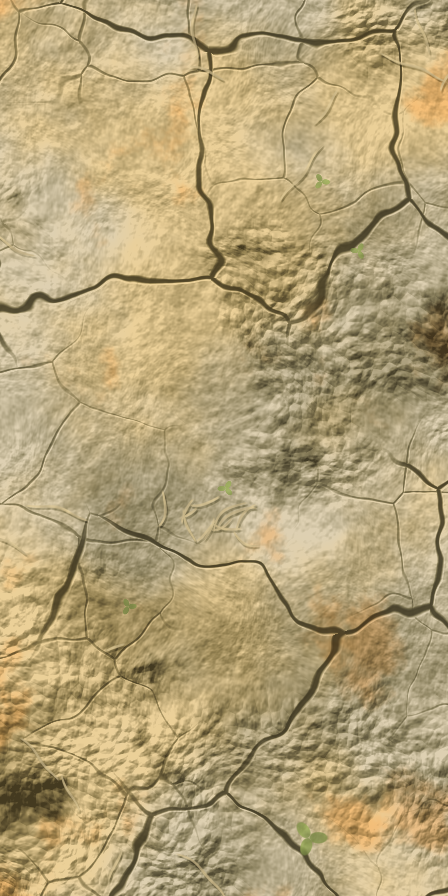
Give the GLSL for this texture, as a WebGL 1 fragment shader.

```glsl
precision highp float;
// Dry, cracked clay soil with crumbs, straw fibres and a few seedlings.
uniform vec2 u_resolution;

#define CRACK_SCALE 1.9
#define CRACK_WIDTH 0.007
#define RELIEF 0.06
#define CRUMB_HEIGHT 0.011
#define LIGHT_GAIN 0.55
#define BASE_TONE 0.83
#define GRAIN 0.2
#define STRAWS 15.0
#define TANGLED 13.0
#define TANGLE_CENTRE vec2(0.47, 0.83)
#define SEEDLINGS 5.0

const vec3 SHADOW = vec3(0.26, 0.23, 0.14);
const vec3 EARTH = vec3(0.56, 0.51, 0.35);
const vec3 PALE = vec3(0.86, 0.79, 0.63);
const vec3 STRAW = vec3(0.84, 0.76, 0.57);
const vec3 LEAF = vec3(0.53, 0.60, 0.30);

float hash(vec2 p) {
  vec3 q = fract(p.xyx * 0.1031);
  q += dot(q, q.yzx + 33.33);
  return fract((q.x + q.y) * q.z);
}

vec2 hash2(vec2 p) { return vec2(hash(p), hash(p + 37.7)); }

mat2 rotation(float a) { return mat2(cos(a), -sin(a), sin(a), cos(a)); }

float noise(vec2 p) {
  vec2 c = floor(p), f = fract(p);
  f = f * f * (3.0 - 2.0 * f);
  return mix(mix(hash(c), hash(c + vec2(1, 0)), f.x),
             mix(hash(c + vec2(0, 1)), hash(c + vec2(1, 1)), f.x), f.y);
}

float fbm(vec2 p) {
  float sum = 0.0, amp = 0.5;
  for (int i = 0; i < 6; i++) {
    sum += amp * noise(p);
    p = mat2(0.8, 0.6, -0.6, 0.8) * p * 2.03 + 5.3;
    amp *= 0.52;
  }
  return sum;
}

// x: distance to the nearest point, y: distance to the cell border
vec2 voronoi(vec2 p) {
  vec2 near = vec2(8.0), second = vec2(9.0);
  for (int j = -1; j <= 1; j++)
    for (int i = -1; i <= 1; i++) {
      vec2 cell = floor(p) + vec2(i, j);
      vec2 r = cell + 0.1 + 0.8 * hash2(cell) - p;
      if (dot(r, r) < dot(near, near)) { second = near; near = r; }
      else if (dot(r, r) < dot(second, second)) second = r;
    }
  return vec2(length(near), dot(0.5 * (near + second), normalize(second - near)));
}

// Broken, wandering cracks along warped cell borders
float cracks(vec2 p, float scale, float width) {
  vec2 q = p + 0.09 * vec2(noise(p * 7.0), noise(p * 7.0 + 19.0))
             + 0.025 * vec2(noise(p * 24.0), noise(p * 24.0 + 31.0));
  float open = smoothstep(0.36, 0.68, noise(p * 3.0 + scale));
  float w = width * open * (0.3 + noise(p * 15.0));
  return open * (1.0 - smoothstep(w * 0.4, w + 0.003, voronoi(q * scale).y / scale));
}

float allCracks(vec2 p) {
  return max(cracks(p, CRACK_SCALE, CRACK_WIDTH), 0.5 * cracks(p, 4.3, 0.002));
}

// Crumbled zones: patches, plus the upper and lower margins
float roughness(vec2 p) {
  float top = u_resolution.y / u_resolution.x;
  float margin = 1.0 - smoothstep(0.0, 0.28, min(p.y, top - p.y));
  return smoothstep(0.5, 0.68, fbm(p * 3.0 + 11.0) + 0.17 * margin);
}

float height(vec2 p, float rough) {
  vec2 q = p + 0.05 * vec2(noise(p * 8.0), noise(p * 8.0 + 9.0));
  float big = max(0.0, 1.0 - 1.6 * voronoi(q * 15.0).x);
  float small = max(0.0, 1.0 - 1.5 * voronoi(q * 36.0).x);
  return RELIEF * mix(0.75, 1.3, rough) * fbm(q * 6.0)
       + CRUMB_HEIGHT * (rough * big + (0.1 + 0.6 * rough) * small)
       - 0.004 * allCracks(p);
}

// One bent fibre; the later ones gather in a tangle
float straw(vec2 p, float i) {
  vec2 seed = vec2(i + 1.0, i * 1.7 + 3.0);
  float knot = step(STRAWS, i);
  vec2 spread = hash2(seed);
  vec2 centre = mix(spread * vec2(1.0, u_resolution.y / u_resolution.x),
                    TANGLE_CENTRE + (spread - 0.5) * vec2(0.22, 0.09), knot);
  vec2 q = rotation(6.28 * hash(seed + 5.0)) * (p - centre);
  float reach = mix(0.025, mix(0.09, 0.06, knot), hash(seed + 8.0));
  float bend = (hash(seed + 13.0) - 0.5) * mix(5.0, 20.0, knot);
  float side = abs(q.y + bend * q.x * q.x + 0.003 * sin(q.x * 60.0 + i));
  side /= sqrt(1.0 + 4.0 * bend * bend * q.x * q.x);
  float w = 0.0032 * (1.0 - 0.6 * abs(q.x) / reach);
  return (1.0 - smoothstep(w * 0.4, w + 0.002, side)) * (1.0 - smoothstep(reach - 0.01, reach, abs(q.x)));
}

// Three oval leaves around a stem
float seedling(vec2 p, float i) {
  vec2 seed = vec2(i * 3.1 + 2.0, i + 41.0);
  vec2 centre = mix(hash2(seed) * vec2(1.0, u_resolution.y / u_resolution.x), vec2(0.69, 0.13), step(i, 0.5));
  float size = mix(0.012, 0.026, step(i, 0.5)), mask = 0.0;
  for (int k = 0; k < 3; k++) {
    vec2 q = rotation(float(k) * 2.2 + i) * (p - centre) / size - vec2(0.8, 0.0);
    mask = max(mask, 1.0 - smoothstep(0.8, 1.05, length(q * vec2(1.2, 1.9))));
  }
  return mask;
}

void main() {
  vec2 p = gl_FragCoord.xy / u_resolution.x;
  float rough = roughness(p);

  // Relief lit from the upper left
  vec2 toLight = vec2(-0.5, 0.86);
  float slope = (height(p, rough) - height(p + 0.0035 * toLight, rough)) / 0.0035;
  float tone = BASE_TONE + clamp(LIGHT_GAIN * slope, -0.45, 0.3);

  // Stains, grain, crevices and cracks
  tone += 0.9 * (fbm(p * 3.5 + 23.0) - 0.5) + GRAIN * (noise(p * 130.0) - 0.5);
  float pits = 1.0 - smoothstep(0.25, 0.45, fbm(p * 9.0 + 3.0));
  tone -= rough * (0.1 + 0.5 * pits);
  tone = mix(tone, 0.02, 0.9 * allCracks(p));

  // Fibres and their shadows
  float fibre = 0.0, shade = 0.0;
  for (float i = 0.0; i < STRAWS + TANGLED; i++) {
    fibre = max(fibre, straw(p, i));
    shade = max(shade, straw(p + vec2(-0.003, 0.005), i));
  }
  tone = clamp(tone - 0.3 * shade, 0.0, 1.06);

  // Earth ramp with warm, grey and rusty areas
  vec3 color = mix(mix(SHADOW, EARTH, min(tone * 2.0, 1.0)), PALE, max(tone * 2.0 - 1.0, 0.0));
  float warm = smoothstep(0.35, 0.65, fbm(p * 2.2 + 51.0) + 0.12 * (0.5 - p.x));
  color *= mix(vec3(0.97, 0.99, 1.05), vec3(1.03, 0.99, 0.9), warm);
  float rust = smoothstep(0.6, 0.76, fbm(p * 5.0 + 71.0));
  color *= mix(vec3(1.0), vec3(1.06, 0.88, 0.68), 0.7 * rust);

  color = mix(color, STRAW * (0.85 + 0.25 * noise(p * 60.0)), 0.75 * fibre);
  for (float i = 0.0; i < SEEDLINGS; i++)
    color = mix(color, LEAF * (0.8 + 0.4 * noise(p * 45.0)), 0.8 * seedling(p, i));
  gl_FragColor = vec4(color, 1.0);
}
```
